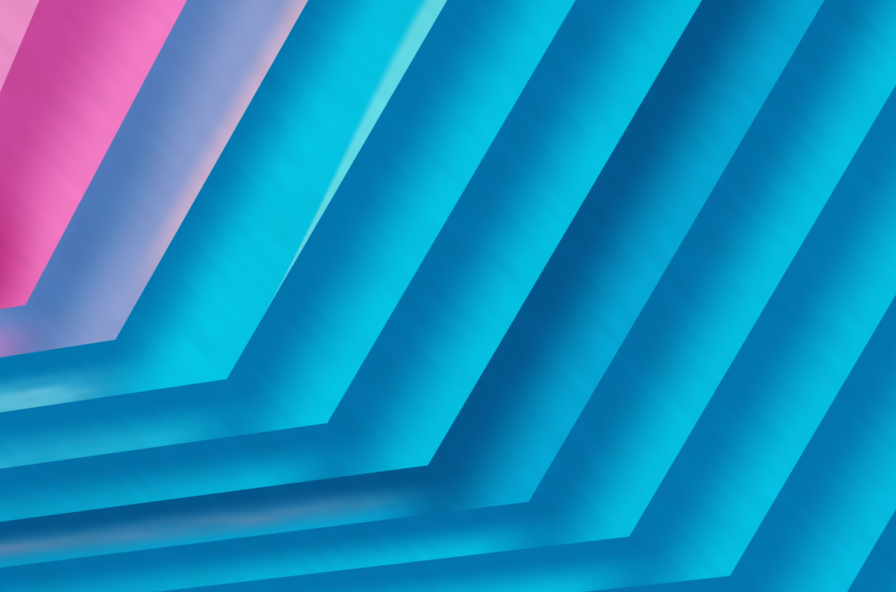
Reproduce this background procedurally as a Shadertoy shader.

```glsl
#define FIRST_CORNER vec2(0.043, 0.487)
#define CORNER_STEP vec2(0.170, -0.0665)
#define DEEP_BLUE vec3(0.01, 0.46, 0.68)
#define NIGHT_BLUE vec3(0.01, 0.34, 0.55)
#define CYAN vec3(0.02, 0.76, 0.88)
#define PALE_CYAN vec3(0.50, 0.88, 0.90)
#define MAGENTA vec3(0.78, 0.28, 0.61)
#define PINK vec3(0.95, 0.48, 0.77)
#define LAVENDER vec3(0.54, 0.61, 0.81)
#define PEACH vec3(0.86, 0.71, 0.80)
#define GRAIN 0.035

float hash(vec2 p) {
    vec3 q = fract(vec3(p.xyx) * 0.1031);
    q += dot(q, q.yzx + 33.33);
    return fract((q.x + q.y) * q.z);
}

float noise(vec2 p) {
    vec2 cell = floor(p), f = fract(p);
    f = f * f * (3.0 - 2.0 * f);
    return mix(mix(hash(cell), hash(cell + vec2(1, 0)), f.x),
               mix(hash(cell + vec2(0, 1)), hash(cell + vec2(1, 1)), f.x), f.y);
}

float bell(float x, float width) {
    return exp(-x * x / (width * width));
}

// Signed distances to the steep (x) and shallow (y) arms of one fold
vec2 foldArms(vec2 p, float i) {
    vec2 corner = FIRST_CORNER + i * CORNER_STEP;
    corner += vec2(-0.018 * bell(i - 1.0, 0.4), 0.007 * cos(1.257 * (i - 6.5)));
    float lean = 0.59 - 0.06 * exp(-i);
    float slope = 0.162 - 0.0075 * i;
    vec2 q = p - corner;
    return vec2((q.x - lean * q.y) / sqrt(1.0 + lean * lean),
                (slope * q.x - q.y) / sqrt(1.0 + slope * slope));
}

// Face between fold i - 1 and fold i: shadow rising to light
vec3 bandColor(vec2 p, float i, vec2 inner, vec2 outer) {
    vec2 t = clamp(inner / max(inner - outer, 0.001), 0.0, 1.0);
    float steep = smoothstep(-0.06, 0.10, inner.x);
    float left = 1.0 - smoothstep(0.0, 0.2 + 0.13 * max(i, 0.0), p.x);
    float streak = noise(vec2(p.x * 14.0, inner.y * 90.0 + i * 7.0));

    if (i < -0.5) return mix(PINK, PEACH, 0.35);
    if (i < 0.5) {
        vec3 pink = mix(MAGENTA, PINK, smoothstep(0.25, 0.95, t.x));
        float shadow = bell(length((p - vec2(-0.02, 0.56)) * vec2(1.0, 0.6)), 0.07);
        return mix(pink, vec3(0.68, 0.12, 0.42), 0.7 * shadow);
    }
    if (i < 1.5) {
        float rise = smoothstep(0.0, 0.9, t.x + 0.25 * smoothstep(0.6, 1.0, p.y));
        vec3 upper = mix(vec3(0.20, 0.43, 0.68), LAVENDER, rise);
        float rim = smoothstep(0.75, 1.0, t.x) * smoothstep(0.45, 0.65, p.y);
        upper = mix(upper, PEACH, 0.75 * rim);
        vec3 lower = mix(vec3(0.38, 0.50, 0.75), LAVENDER, t.y);
        lower = mix(lower, PINK, 0.65 * left * smoothstep(0.1, 0.9, t.y));
        return mix(lower, upper, steep);
    }

    // Blue faces, deepest around the fifth fold
    float depth = bell(i - 5.0, 0.75);
    vec3 dark = mix(DEEP_BLUE, NIGHT_BLUE, depth);
    vec3 light = mix(CYAN, vec3(0.02, 0.62, 0.81), 0.8 * depth);
    light = mix(light, vec3(0.02, 0.69, 0.85), 0.5 * smoothstep(6.0, 8.0, i));
    float early = 0.3 * bell(i - 2.0, 0.5);
    vec3 upper = mix(dark, light, smoothstep(0.12 - early, 0.95 - early, t.x));

    // Pale sliver widening toward the top of the second face
    float width = 0.01 + 0.20 * smoothstep(0.45, 1.0, p.y);
    float sliver = smoothstep(1.0 - width, 1.0 - 0.5 * width, t.x);
    sliver *= smoothstep(0.42, 0.60, p.y) * bell(i - 2.0, 0.4);
    upper = mix(upper, PALE_CYAN, 0.75 * sliver);

    vec3 lowLight = mix(light, vec3(0.03, 0.56, 0.74), 0.7 * left);
    vec3 lower = mix(dark, lowLight, smoothstep(0.2, 1.0, t.y));
    float pale = bell(i - 2.0, 0.5) + 0.25 * bell(i - 3.0, 0.5);
    lower = mix(lower, vec3(0.50, 0.78, 0.87),
                pale * left * smoothstep(0.3, 0.95, t.y) * (0.5 + 0.5 * streak));
    float mauve = bell(i - 5.0, 0.4) * bell(t.y - 0.62, 0.22);
    mauve *= 1.0 - smoothstep(0.45, 0.8, p.x);
    lower = mix(lower, vec3(0.42, 0.53, 0.68), mauve * (0.3 + 0.5 * streak));
    return mix(lower, upper, steep);
}

void mainImage(out vec4 fragColor, in vec2 fragCoord) {
    vec2 p = fragCoord / iResolution.y;
    float aa = 1.0 / iResolution.y;
    vec3 color = CYAN;

    // Paint the folds from the outermost inward
    for (float i = 10.0; i > -1.5; i -= 1.0) {
        vec2 outer = foldArms(p, i), inner = foldArms(p, i - 1.0);
        float inside = 1.0 - smoothstep(-aa, aa, max(outer.x, outer.y));
        color = mix(color, bandColor(p, i, inner, outer), inside);
    }

    // Faint brushed surface
    vec2 brushed = vec2(p.x - 0.8 * p.y, p.x + p.y);
    float grain = noise(brushed * vec2(12.0, 45.0)) + 0.5 * noise(p * 5.0) - 0.75;
    color *= 1.0 + GRAIN * grain;
    fragColor = vec4(clamp(color, 0.0, 1.0), 1.0);
}
```
